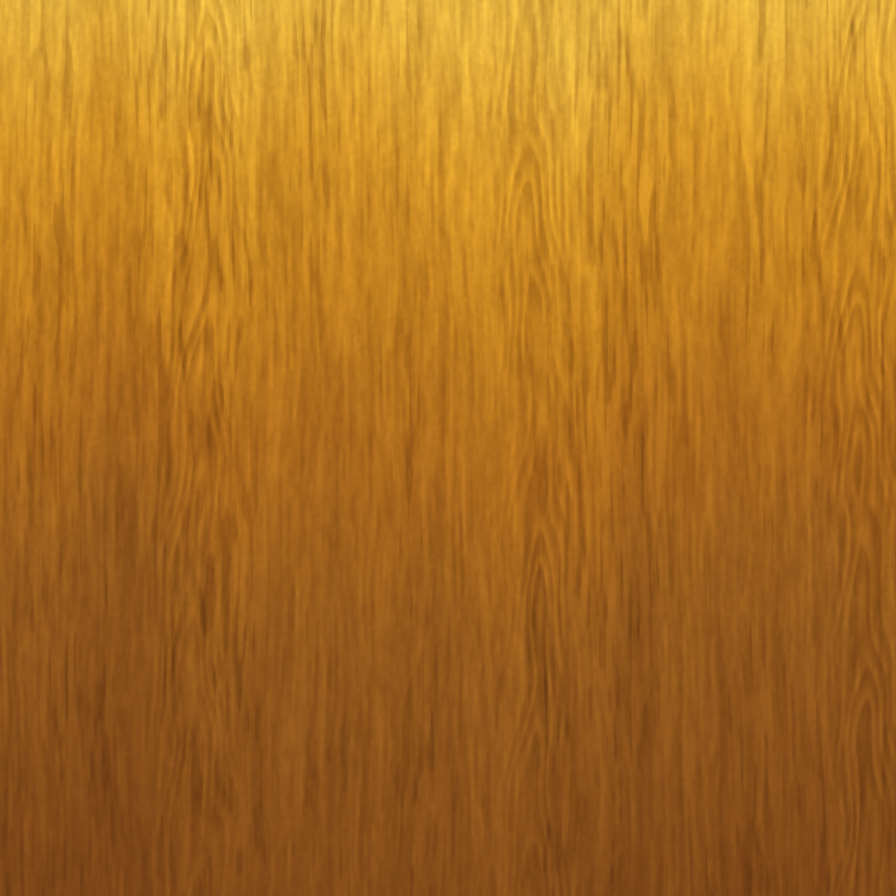
A WebGL 1 fragment shader for this texture:

```glsl
precision highp float;
// Varnished oak veneer: fine upright grain with cathedral arches, lit from above.
uniform vec2 u_resolution;

float hash(vec2 p) {
  vec3 q = fract(vec3(p.xyx) * 0.1031);
  q += dot(q, q.yzx + 33.33);
  return fract((q.x + q.y) * q.z);
}

// Noise along one fibre; every fibre starts at its own height.
float fibreNoise(float column, float y) {
  y += 37.0 * hash(vec2(column, 5.0));
  float cell = floor(y), f = fract(y);
  f = f * f * (3.0 - 2.0 * f);
  return mix(hash(vec2(column, cell)), hash(vec2(column, cell + 1.0)), f);
}

// Staggered noise, which leaves no rows across the grain.
float noise(vec2 p) {
  float column = floor(p.x), f = fract(p.x);
  f = f * f * (3.0 - 2.0 * f);
  return mix(fibreNoise(column, p.y), fibreNoise(column + 1.0, p.y), f);
}

float streak(vec2 p, vec2 scale, float seed) {
  return noise(p * scale + seed) - 0.5;
}

// Wood colours from shaded brown (0) to lit yellow (5).
vec3 woodColor(float tone) {
  vec3 c = mix(vec3(0.52, 0.30, 0.10), vec3(0.58, 0.35, 0.11), clamp(tone, -0.5, 1.0));
  c = mix(c, vec3(0.67, 0.41, 0.11), clamp(tone - 1.0, 0.0, 1.0));
  c = mix(c, vec3(0.75, 0.49, 0.12), clamp(tone - 2.0, 0.0, 1.0));
  c = mix(c, vec3(0.82, 0.57, 0.15), clamp(tone - 3.0, 0.0, 1.0));
  return mix(c, vec3(0.87, 0.66, 0.22), clamp(tone - 4.0, 0.0, 1.3));
}

// Nested growth rings, cut into tall arches that point upward.
float archGrain(vec2 p) {
  float grain = 0.0;
  for (int i = 0; i < 3; i++) {
    float k = float(i);
    float dx = p.x - (0.225 + 0.37 * k) + 0.008 * sin(6.0 * p.y + 2.0 * k);
    float rise = 8.0 * p.y + 92.0 * sqrt(dx * dx + 0.00002);
    float phase = rise + 0.35 * sin(19.0 * p.y + 60.0 * p.x) + 0.3 * sin(41.0 * p.y - 90.0 * p.x + k)
                + 0.45 * streak(p, vec2(80.0, 16.0), 53.0);
    float ring = fract(phase);
    float profile = smoothstep(0.0, 0.6, ring) * (1.0 - smoothstep(0.72, 1.0, ring));
    float reach = 1.0 - smoothstep(0.015, 0.06, abs(dx));
    float strength = 0.5 + 0.8 * noise(vec2(p.x * 35.0, p.y * 4.0 + 9.0 * k));
    grain += (0.45 - profile) * reach * strength;
  }
  return grain;
}

void main() {
  vec2 uv = gl_FragCoord.xy / u_resolution;

  // Fibres stay almost upright, with a slight waver.
  vec2 p = uv;
  p.x += 0.004 * sin(4.0 * uv.y + 7.0 * uv.x) + 0.0012 * sin(23.0 * uv.y + 31.0 * uv.x);

  // Light falling off downward, with broad bands and a shaded left corner.
  float tone = -0.32 + 3.2 * uv.y + 2.4 * uv.y * uv.y;
  tone += 0.6 * streak(p, vec2(8.0, 0.6), 21.0) + 0.45 * streak(p, vec2(27.0, 0.9), 42.0);
  tone += 0.15 - 0.5 * exp(-5.0 * uv.x) * (1.0 - 0.5 * uv.y);

  // Fibres from wide and long to hair-thin and short, then a dusty mottle.
  float fibre = 0.05 * streak(p, vec2(64.0, 2.5), 61.0)
              + 0.08 * streak(p, vec2(128.0, 5.0), 73.0)
              + 0.14 * streak(p, vec2(225.0, 14.0), 87.0)
              + 0.09 * streak(p, vec2(256.0, 55.0), 95.0)
              + 0.05 * streak(uv, vec2(250.0, 190.0), 11.0);

  // Short dark pores gathered in irregular strips.
  float strip = smoothstep(0.3, 0.75, noise(p * vec2(26.0, 1.4) + 104.0));
  float pores = smoothstep(0.55, 0.85, noise(p * vec2(215.0, 20.0) + 119.0)) * (0.35 + 0.65 * strip);

  float shade = 1.02 + fibre + 0.12 * archGrain(p) - 0.12 * pores;
  vec3 color = woodColor(tone) * pow(vec3(shade), vec3(0.85, 1.1, 1.25));
  gl_FragColor = vec4(clamp(color, 0.0, 1.0), 1.0);
}
```
